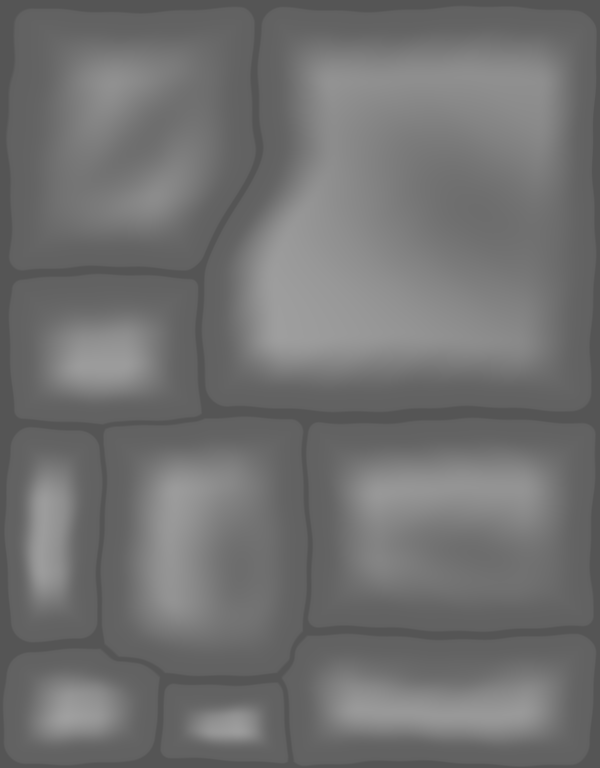
Reproduce this texture map procedurally as a Shadertoy shader.

```glsl
// Grey height map of a wall of nine fitted stone slabs with thin dark joints.
// Slabs are rounded boxes in a bent, wobbling plane; the nearest two distances
// form the joints, and each slab face is a soft swell with one hollow in it.

#define SIZE        vec2(1.0, 1.28) // canvas in units of its width
#define JOINT_GREY  0.332
#define RIM_GREY    0.382
#define SWELL       0.23            // extra brightness of a raised face
#define HOLLOW      0.86            // how far a hollow cancels the swell
#define HOLLOW_WIDE 0.40            // hollow half width, in slab halves
#define FACE_FADE   0.125           // soft border of a face
#define JOINT       0.008           // joint width where slabs meet
#define WOBBLE      0.0045
#define BEND        0.095           // sideways bend of the upper joint
#define EDGE_SOFT   0.0022

const int SLABS = 9;

// left, bottom, right, top
const vec4 slabBox[SLABS] = vec4[SLABS](
    vec4(.013, .832, .331, 1.263), vec4(.342, .598, .988, 1.265),
    vec4(.020, .577, .331, .818),  vec4(.013, .212, .166, .563),
    vec4(.172, .158, .508, .580),  vec4(.516, .232, .988, .578),
    vec4(.010, .010, .262, .195),  vec4(.273, .013, .480, .142),
    vec4(.475, .008, .988, .218));

// hollow centre and long half axis, in slab halves
const vec4 slabHollow[SLABS] = vec4[SLABS](
    vec4(.08, .02, .85, .85),  vec4(.32, .00, .95, -.42),
    vec4(.00, .75, 1.3, .00),  vec4(.80, .00, .00, 1.6),
    vec4(.32, -.18, .10, .62), vec4(.20, -.28, .85, -.15),
    vec4(.55, .75, .90, -.50), vec4(-.50, .60, .80, .40),
    vec4(.00, .50, .62, .00));

float roundedBox(vec2 p, vec2 halfSize, float radius) {
    vec2 q = abs(p) - halfSize + radius;
    return length(max(q, 0.0)) + min(max(q.x, q.y), 0.0) - radius;
}

// Bends the upper joint sideways and makes all edges hand cut.
vec2 warpPlane(vec2 p) {
    vec2 w = p;
    w.x -= BEND * sin(3.14159 * p.x) * smoothstep(0.82, 1.04, p.y);
    w += WOBBLE * sin(p.yx * vec2(19.0, 16.0) + 2.0 * sin(p * 9.0));
    w += 0.25 * WOBBLE * sin(p.yx * 67.0 + 3.0 * sin(p * 23.0));
    return w;
}

// Brightness of a slab face from 0 to about 1.
float faceSwell(vec2 local, vec2 halfSize, vec4 hollow) {
    vec2 inset = (halfSize - abs(local)) / min(vec2(FACE_FADE), halfSize * 0.85);
    vec2 fade = smoothstep(0.2, 1.0, inset);

    // Gaussian hollow, stretched along its axis
    vec2 q = local / halfSize;
    vec2 axis = normalize(hollow.zw);
    vec2 fromHollow = q - hollow.xy;
    float along = dot(fromHollow, axis) / length(hollow.zw);
    float across = dot(fromHollow, vec2(-axis.y, axis.x)) / HOLLOW_WIDE;
    float dent = exp(-along * along - across * across);

    float tilt = 0.82 - 0.6 * dot(q, hollow.xy);
    return fade.x * fade.y * tilt * (1.0 - HOLLOW * dent);
}

void mainImage(out vec4 fragColor, in vec2 fragCoord) {
    vec2 p = warpPlane(fragCoord / iResolution.xy * SIZE);

    // Nearest slab, and the distance to the runner-up
    float nearest = 1e3, second = 1e3;
    int slab = 0;
    for (int i = 0; i < SLABS; i++) {
        vec4 box = slabBox[i];
        float radius = 0.026 + 0.012 * sin(float(i) * 2.4);
        float d = roundedBox(p - 0.5 * (box.xy + box.zw), 0.5 * (box.zw - box.xy), radius);
        if (d < nearest) {
            second = nearest;
            nearest = d;
            slab = i;
        } else {
            second = min(second, d);
        }
    }
    float depth = min(-nearest, 0.5 * (second - nearest - JOINT));

    // Face shading
    vec4 box = slabBox[slab];
    vec2 local = p - 0.5 * (box.xy + box.zw);
    float swell = faceSwell(local, 0.5 * (box.zw - box.xy), slabHollow[slab]);
    float face = RIM_GREY + 0.022 * smoothstep(0.0, 0.07, depth);
    face += SWELL * swell * smoothstep(0.0, 0.05, depth);

    // Joints
    float soft = max(EDGE_SOFT, 1.0 / iResolution.x);
    float grey = mix(JOINT_GREY, face, smoothstep(-soft, soft, depth));
    fragColor = vec4(vec3(grey), 1.0);
}
```
